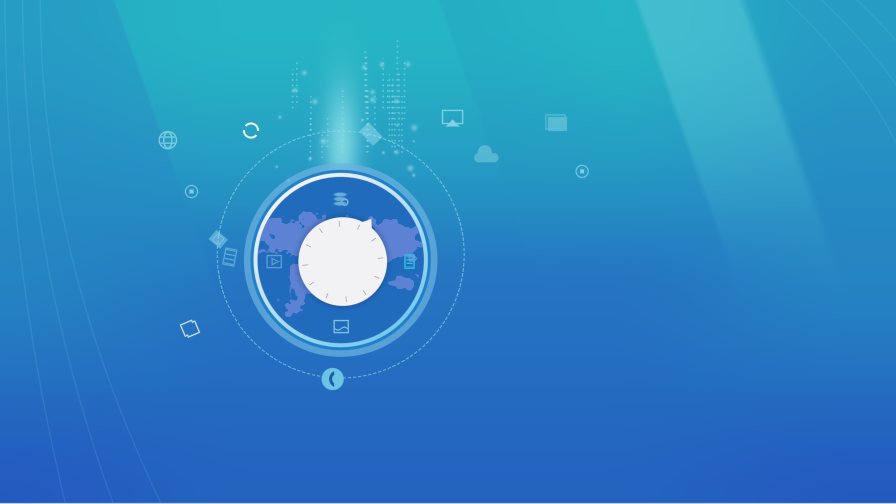
Reproduce this background procedurally as a Shadertoy shader.

```glsl
#define DIAL vec2(.676, .484)
#define KNOB vec2(.68, .481)
#define ORBIT vec2(.676, .495)
#define SLANT .355
#define ICON vec3(.6, .86, .93)
#define WHITE vec3(.95, .95, .96)
#define LINE .0013

float hash(vec2 p) { return fract(sin(dot(p, vec2(127.1, 311.7))) * 43758.5); }
float noise(vec2 p) {
  vec2 i = floor(p), f = fract(p);
  f *= f * (3. - 2. * f);
  return mix(mix(hash(i), hash(i + vec2(1, 0)), f.x),
             mix(hash(i + vec2(0, 1)), hash(i + 1.), f.x), f.y);
}
float fill(float d) { return smoothstep(.75, -.75, d * iResolution.y); }
float stroke(float d) { return fill(abs(d) - LINE); }
float box(vec2 p, float w, float h) {
  vec2 d = abs(p) - vec2(w, h);
  return length(max(d, 0.)) + min(max(d.x, d.y), 0.);
}
float ellipse(vec2 p, float w, float h) { return (length(p / vec2(w, h)) - 1.) * min(w, h); }
vec2 turn(vec2 p, float a) { return mat2(cos(a), -sin(a), sin(a), cos(a)) * p; }
void paint(inout vec3 c, vec3 ink, float a) { c = mix(c, ink, clamp(a, 0., 1.)); }

vec3 background(vec2 p) {
  float y = p.y, t = 1. - y, s = p.x - t * SLANT;
  // Teal above, blue below, bluer sides
  float g = .39 + .06 * smoothstep(0., .45, y) + .16 * smoothstep(.4, .72, y) + .1 * smoothstep(.62, .95, y);
  float side = .35 + .18 * smoothstep(0., .5, y) + .07 * smoothstep(.5, 1., y);
  float left = mix(smoothstep(.5, 0., p.x), smoothstep(.23, .222, s), .55 * smoothstep(.3, .6, y));
  g = mix(g, side, .9 * max(left, smoothstep(1.2, 1.7, p.x)));
  vec3 c = vec3(.14 + .01 * y, g, .75 + .02 * y);
  // Slanted beam and faint panel
  float beam = smoothstep(1.255, 1.27, s) * smoothstep(1.485, 1.46, s);
  paint(c, vec3(.33, .77, .84), .6 * beam * smoothstep(.38, .95, y));
  float panel = smoothstep(.865, .875, s) * smoothstep(1.25, .875, s);
  paint(c, vec3(.13, .57, .75), .2 * panel * smoothstep(.4, .7, y));
  // Long thin curves
  for (float i = 0.; i < 3.; i++) {
    paint(c, ICON, .13 * stroke(p.x - .01 - .035 * i - (.12 + .06 * i) * t * t));
    paint(c, ICON, .11 * stroke(.7 * (p.x - 1.56 - .07 * i - 1.05 * t + t * t)) * step(t, .5));
  }
  return c;
}

void particles(inout vec3 c, vec2 p) {
  vec2 q = (p - vec2(.678, .71)) / vec2(.035, .12);
  paint(c, vec3(.65, .94, .94), .65 * exp(-dot(q, q)));
  // Dotted columns and loose sparks
  for (float i = 0.; i < 22.; i++) {
    float rise = p.y - .67 - .12 * hash(vec2(i, 2));
    q = vec2(p.x - .57 - .25 * hash(vec2(i, 1)), mod(p.y, .011) - .0055);
    paint(c, ICON, .55 * fill(length(q) - .0017) * step(0., rise) * step(rise, .05 + .1 * hash(vec2(i, 3))));
    q = p - vec2(.54 + .29 * hash(vec2(i, 5)), .64 + .24 * hash(vec2(i, 6)));
    paint(c, ICON, .6 * exp(-dot(q, q) / pow(.002 + .004 * hash(vec2(i, 7)), 2.)));
  }
}

float continents(vec2 p) {
  float d = ellipse(p - vec2(-.102, .045), .058, .034);
  d = min(d, ellipse(p - vec2(-.055, .075), .035, .015));
  d = min(d, ellipse(turn(p + vec2(.083, .045), -.2), .02, .048));
  d = min(d, ellipse(p - vec2(.095, .04), .065, .038));
  d = min(d, ellipse(p - vec2(.12, -.047), .022, .016));
  return d + .032 * noise(p * 65.) + .014 * noise(p * 150.) - .023;
}

void dial(inout vec3 c, vec2 p) {
  vec2 q = p - DIAL, o = p - ORBIT, k = p - KNOB, n = turn(k, -.59);
  float r = length(q), kr = length(k), disc = fill(r - .165);
  float dash = smoothstep(.12, .2, abs(fract(atan(o.y, o.x) * 24.) - .5));
  paint(c, ICON, .65 * dash * fill(abs(length(o) - .245) - .001));
  // Nested rings, disc and map
  paint(c, vec3(.42, .7, .88), .72 * fill(r - .192));
  paint(c, vec3(.12, .5, .78), fill(r - .179));
  float light = .6 + .4 * dot(q, vec2(-.6, .8)) / max(r, .001);
  paint(c, mix(vec3(.35, .75, .93), WHITE, light), fill(r - .173));
  paint(c, vec3(.13, .42, .74), disc);
  paint(c, vec3(.43, .53, .85), .8 * fill(continents(q)) * disc);
  // Knob with shadow, pointer and ticks
  paint(c, vec3(.05, .2, .45), .4 * smoothstep(.103, .078, kr));
  float tip = max(abs(n.x) * .8 + (n.y - .102) * .6, .07 - n.y);
  paint(c, WHITE, fill(min(tip, kr - .088)));
  float a = mod(atan(k.y, k.x) + .17, .5236) - .2618;
  paint(c, vec3(.55), .8 * fill(box(kr * vec2(cos(a), sin(a)) - vec2(.075, 0), .005, .0007)));
}

void icons(inout vec3 c, vec2 p) {
  // Globe and refresh ring
  vec2 q = p - vec2(.333, .722);
  float r = length(q) - .017, m = stroke(r);
  m = max(m, fill(r) * max(stroke(ellipse(q, .008, .017)), stroke(abs(q.y) - .006)));
  q = p - vec2(.498, .741);
  paint(c, WHITE, step(.3, abs(sin(atan(q.y, q.x) + .4))) * fill(abs(length(q) - .014) - .002));
  // Screen, cloud and folder
  q = p - vec2(.898, .768);
  m = max(m, stroke(box(q, .02, .013)));
  m = max(m, fill(max(abs(q.x) + q.y + .005, -.019 - q.y)));
  q = p - vec2(.965, .692);
  m = max(m, .5 * fill(min(length(q - vec2(-.003, .006)) - .014, box(q + vec2(0, .005), .016, .001) - .008)));
  q = p - vec2(1.106, .754);
  m = max(m, .55 * max(fill(box(q, .019, .014)), stroke(box(q + vec2(.004, -.004), .019, .014))));
  // Round locks
  for (float i = 0.; i < 2.; i++) {
    q = p - vec2(.38 + .775 * i, .62 + .04 * i);
    m = max(m, max(.8 * stroke(length(q) - .012), fill(box(q, .004, .004))));
  }
  // Tilted cards
  q = turn(p - vec2(.433, .525), -.7);
  m = max(m, max(.6 * fill(box(q, .015, .012)), stroke(box(q, .008, .008))));
  m = max(m, .65 * fill(box(turn(p - vec2(.736, .734), .75), .013, .02)));
  q = turn(p - vec2(.456, .49), -.2);
  r = box(q, .011, .016);
  m = max(m, .6 * max(stroke(r), fill(r) * stroke(mod(q.y, .009) - .0045)));
  q = turn(p - vec2(.38, .347), .4);
  paint(c, WHITE, .85 * stroke(min(box(q, .012, .012), box(q + vec2(.005, -.004), .012, .012))));
  // Play, pages, landscape and database
  q = p - vec2(.544, .481);
  m = max(m, .6 * max(stroke(box(q, .014, .012)), stroke(max(-q.x - .004, q.x * .5 + abs(q.y) - .004))));
  q = p - vec2(.8125, .481);
  r = box(q, .009, .013);
  paint(c, vec3(.2, .78, .92), max(stroke(r), fill(r + .003) * stroke(mod(q.y, .007) - .0035)));
  q = p - vec2(.677, .352);
  r = box(q, .014, .012);
  m = max(m, max(stroke(r), fill(r) * stroke(q.y + .004 - .003 * sin(q.x * 250.))));
  q = p - vec2(.675, .605);
  for (float i = -1.; i < 2.; i++) m = max(m, .75 * fill(ellipse(q - vec2(0, i * .009), .012, .004)));
  paint(c, ICON, .8 * max(m, stroke(length(q - vec2(.009, -.006)) - .006)));
  // Call badge
  q = p - vec2(.66, .248);
  paint(c, vec3(.42, .77, .9), fill(length(q) - .022));
  paint(c, vec3(.1, .36, .65), fill(max(abs(length(q - vec2(.01, 0)) - .014) - .003, q.x - .003)));
}

void mainImage(out vec4 fragColor, in vec2 fragCoord) {
  vec2 p = fragCoord / iResolution.y;
  vec3 c = background(p);
  particles(c, p);
  dial(c, p);
  icons(c, p);
  paint(c, WHITE, .8 * fill(p.y - .002));
  fragColor = vec4(c, 1);
}
```
